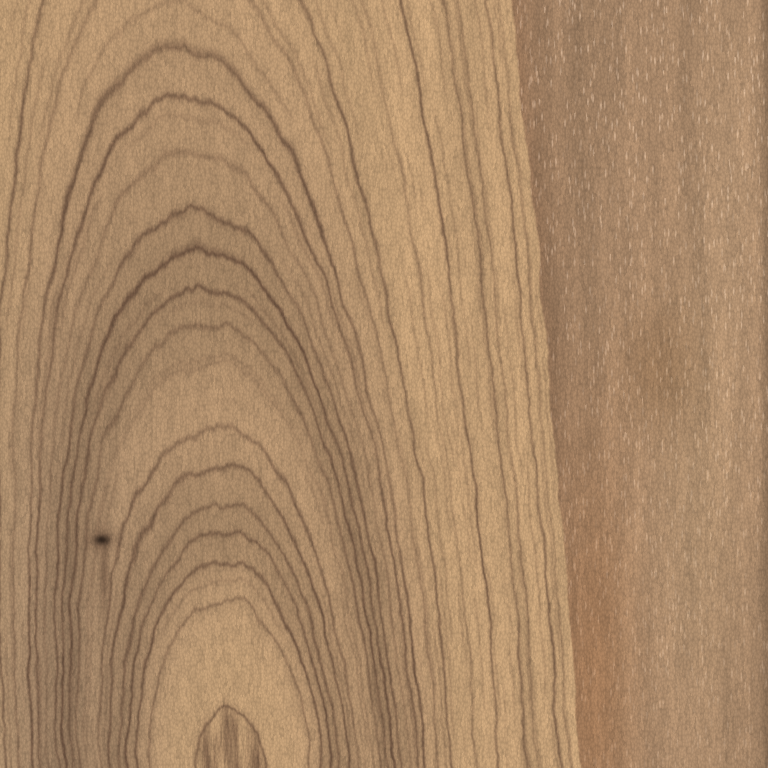
This texture is drawn by a Shadertoy shader. Its source:

```glsl
// Flat-sawn timber: nested growth rings forming a tall arch, with a strip of
// darker heartwood on the right. Each pixel solves for the half-ellipse ring it
// lies on; lines, shading and cellular grain are then built on that ring value.
#define AXIS_BASE 0.30      // arch axis at the lower edge
#define AXIS_LEAN 0.075     // leftward drift of the axis with height
#define RING_SCALE 0.163    // how slowly rings widen as they grow taller
#define HEART_EDGE 0.457    // ring value where the heartwood starts
#define LINE_WIDTH 0.0020
#define LINE_DEPTH 0.52
#define JITTER 0.0021       // waviness of the ring lines
#define GRAIN 0.15
#define PALE vec3(0.755, 0.615, 0.458)
#define TAN vec3(0.685, 0.555, 0.420)
#define HEART vec3(0.635, 0.510, 0.395)
#define DARK vec3(0.365, 0.270, 0.210)

// Ring half-width at the lower edge, and line strength
const vec2 RINGS[23] = vec2[23](
    vec2(.043, .70), vec2(.103, .55), vec2(.119, .75), vec2(.131, .85), vec2(.141, .65),
    vec2(.154, .85), vec2(.166, .60), vec2(.185, .30), vec2(.195, .55), vec2(.204, .90),
    vec2(.213, 1.0), vec2(.222, .80), vec2(.234, .35), vec2(.245, .85), vec2(.254, .80),
    vec2(.272, .55), vec2(.289, .80), vec2(.322, .35), vec2(.352, .85), vec2(.388, .75),
    vec2(.401, .55), vec2(.430, .75), vec2(.443, .45));

float hash(vec2 p) {
    vec3 q = fract(p.xyx * vec3(0.1031, 0.1030, 0.0973));
    q += dot(q, q.yzx + 33.33);
    return fract((q.x + q.y) * q.z);
}

// Cellular noise: distance to the nearest seed, and that seed's random value
vec2 cells(vec2 p) {
    vec2 best = vec2(9.0, 0.0);
    for (int k = 0; k < 9; k++) {
        vec2 c = floor(p) + vec2(k % 3, k / 3) - 1.0;
        float d = length(c + vec2(hash(c), hash(c + 57.0)) - p);
        if (d < best.x) best = vec2(d, hash(c + 113.0));
    }
    return best;
}

// Layered sines, roughly -1 to 1
float waves(vec2 p) {
    float sum = 0.0, amp = 0.5;
    for (int i = 0; i < 5; i++) {
        sum += amp * sin(p.x + 1.6 * sin(p.y + float(i)));
        p = mat2(1.6, 0.9, -0.9, 1.6) * p + 2.3;
        amp *= 0.62;
    }
    return sum;
}

float blob(vec2 p, vec2 centre, vec2 size) {
    vec2 q = (p - centre) / size;
    return exp(-dot(q, q));
}

float ringHeight(float w) { return (exp(w / RING_SCALE) - 1.0) * 0.25; }

// Bisects for the ellipse through q: x = ring half-width, y = its gradient
vec2 ringAt(vec2 q) {
    float lo = 0.001, hi = 1.0;
    for (int i = 0; i < 18; i++) {
        float mid = 0.5 * (lo + hi);
        vec2 e = q / vec2(mid, ringHeight(mid));
        if (dot(e, e) > 1.0) lo = mid; else hi = mid;
    }
    float w = 0.5 * (lo + hi), h = ringHeight(w), slope = (h + 0.25) / RING_SCALE;
    float growth = q.x * q.x / (w * w * w) + q.y * q.y * slope / (h * h * h);
    return vec2(w, length(q / vec2(w * w, h * h)) / (growth + 1e-5));
}

void mainImage(out vec4 fragColor, in vec2 fragCoord) {
    vec2 p = fragCoord / iResolution.xy;
    // Arch space, with uneven ring edges
    float axis = AXIS_BASE - AXIS_LEAN * p.y;
    axis += 0.020 * sin(3.14 * p.y) * blob(p, vec2(0.29, 0.4), vec2(0.1, 0.6));
    vec2 q = vec2(p.x - axis, p.y);
    q.x += JITTER * (waves(vec2(p.y * 45.0, p.x * 50.0)) + 1.4 * waves(vec2(p.y * 14.0, p.x * 12.0)));
    q.y += 3.2 * JITTER * waves(vec2(p.x * 75.0, p.y * 16.0));
    vec2 ring = ringAt(q);
    float w = ring.x;
    // Growth lines: sharp core, short outer and long inner shade
    float width = LINE_WIDTH * pow(clamp(ring.y, 0.05, 1.2), 0.6), line = 0.0, halo = 0.0;
    for (int i = 0; i < 23; i++) {
        float d = (w - RINGS[i].x) / width, vary = 1.0 + 0.35 * waves(vec2(p.y * 11.0, float(i) * 2.7));
        line += RINGS[i].y * vary * exp(-d * d);
        halo += RINGS[i].y * exp(-abs(d) / (d < 0.0 ? 3.6 : 1.6));
    }
    // Faint broken lines between the main ones
    float slot = w / 0.0068, wisp = (fract(slot) - 0.5) * 0.0068 / width;
    float broken = smoothstep(-0.1, 0.6, waves(vec2(p.y * 9.0 + floor(slot) * 3.1, floor(slot))));
    line += 0.35 * broken * exp(-wisp * wisp) * smoothstep(0.08, 0.12, w);
    float inner = smoothstep(0.31, 0.235, w) * smoothstep(0.06, 0.13, w);
    float dense = blob(vec2(w), vec2(0.208), vec2(0.025)) + 0.7 * blob(vec2(w), vec2(0.14), vec2(0.025));
    vec3 sap = mix(PALE, TAN, inner) * (1.0 - 0.07 * dense);
    sap *= 1.0 + 0.035 * waves(vec2(w * 75.0, p.y * 3.0)) + 0.02 * waves(vec2(p.x * 160.0, p.y * 7.0));
    sap *= 1.0 - vec3(0.09, 0.08, 0.05) * blob(p, vec2(0.02, 0.1), vec2(0.2, 0.5));
    sap = mix(sap, DARK, min(LINE_DEPTH * line + 0.12 * halo, 0.75));
    // Dark streaked core at the foot of the arch
    float streak = 0.55 + 0.6 * waves(vec2(p.x * 190.0, p.y * 22.0));
    sap = mix(sap, DARK, clamp(0.65 * streak, 0.0, 1.0) * smoothstep(0.054, 0.030, w));
    // Heartwood: vertical bands, warm foot, shaded edge and pale flecks
    vec3 heart = HEART * (1.0 + 0.05 * waves(vec2(p.x * 38.0, p.y * 2.5)) + 0.04 * waves(vec2(p.x * 130.0, p.y * 9.0)));
    heart += vec3(0.06, 0.055, 0.04) * blob(p, vec2(0.91, 0.32), vec2(0.06, 0.28));
    heart += vec3(0.055, 0.05, 0.04) * blob(p, vec2(0.95, 0.75), vec2(0.05, 0.3));
    heart -= 0.06 * blob(p, vec2(0.86, 0.52), vec2(0.05, 0.08));
    heart += vec3(0.025, -0.01, -0.03) * blob(p, vec2(0.775, 0.12), vec2(0.05, 0.28));
    heart -= vec3(0.08, 0.085, 0.075) * exp(-max(w - HEART_EDGE, 0.0) * 34.0) * (0.3 + 0.7 * p.y);
    heart *= 1.0 - 0.16 * smoothstep(0.985, 1.0, p.x);
    vec2 fleck = cells(p * vec2(230.0, 55.0));
    heart += 0.13 * smoothstep(0.45, 0.1, fleck.x) * smoothstep(0.5, 0.95, fleck.y) * (0.45 + 0.55 * p.y);
    vec3 col = mix(sap, heart, smoothstep(-0.002, 0.002, w - HEART_EDGE));
    // Small knot with a stained trail
    vec2 knot = vec2(0.133, 0.297);
    col = mix(col, DARK, 0.5 * blob(p, knot + vec2(0.003, -0.045), vec2(0.006, 0.05)));
    col = mix(col, DARK, 0.45 * blob(p, knot, vec2(0.019, 0.016)));
    col = mix(col, DARK * 0.45, 0.9 * blob(p, knot, vec2(0.009, 0.006)));
    // Fibres and fine pores
    float fibre = cells(p * vec2(300.0, 75.0)).y - 0.5, pore = cells(p * vec2(330.0, 210.0)).x - 0.45;
    col *= 1.0 + GRAIN * (fibre * 0.6 - pore);
    fragColor = vec4(clamp(col, 0.0, 1.0), 1.0);
}
```
